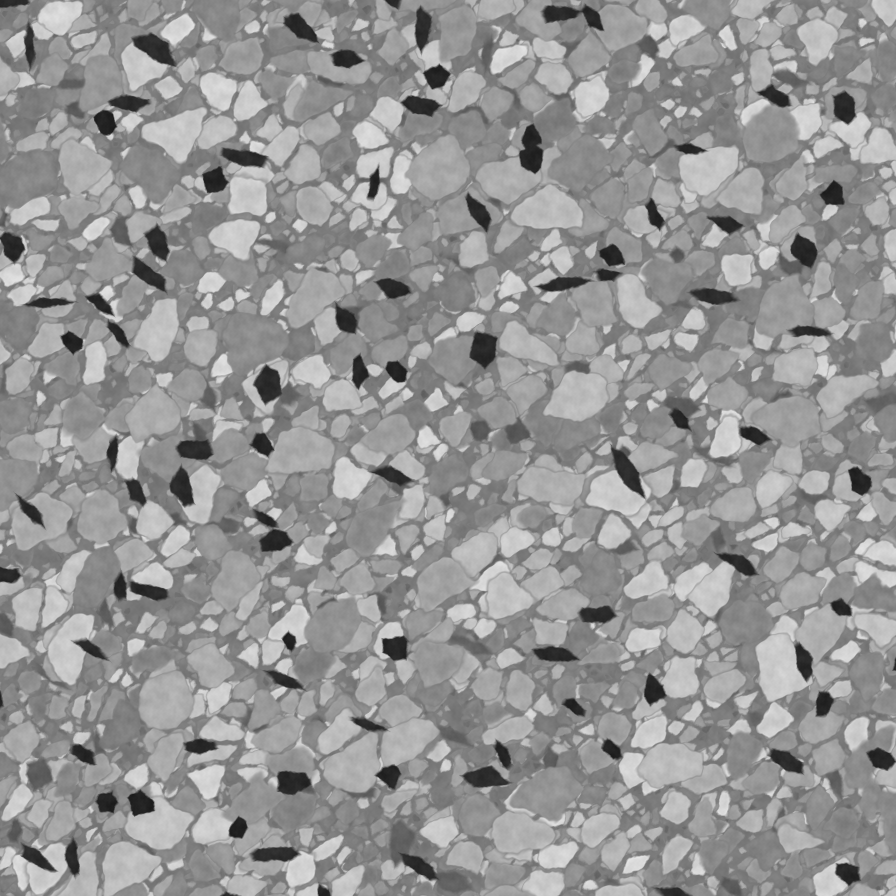
This texture is drawn by a Shadertoy shader. Its source:

```glsl
// Polished grey sandstone: packed pale grains in a fine matrix, flecked with black minerals.

const float EDGE = 0.0014;        // edge softness in canvas units
const float BEDDING = -0.7;       // main direction of the long grains
const float MATRIX_TONE = 0.475;

vec3 hash3(vec2 p) {
    vec3 q = fract(p.xyx * vec3(0.1031, 0.1030, 0.0973));
    q += dot(q, q.yxz + 33.33);
    return fract((q.xxy + q.yzz) * q.zyx);
}

mat2 rotation(float angle) {
    float c = cos(angle), s = sin(angle);
    return mat2(c, -s, s, c);
}

// Layered sines, roughly -1 to 1
float mottle(vec2 p) {
    float sum = 0.0, amplitude = 0.5;
    for (int i = 0; i < 5; i++) {
        p = mat2(0.8, 0.6, -0.6, 0.8) * p * 1.7 + 1.3;
        sum += amplitude * sin(p.x + 1.5 * sin(p.y));
        amplitude *= 0.65;
    }
    return sum;
}

vec2 seedPoint(vec2 cell) {
    return cell + 0.08 + 0.84 * hash3(cell).xy;
}

// Cellular noise: x = rounded distance to the cell border, yz = cell id
vec3 cellBorder(vec2 p) {
    vec2 home = floor(p), nearest = home, toNearest = vec2(9.0);
    for (int y = -1; y <= 1; y++)
    for (int x = -1; x <= 1; x++) {
        vec2 cell = home + vec2(x, y);
        vec2 offset = seedPoint(cell) - p;
        if (dot(offset, offset) < dot(toNearest, toNearest)) {
            toNearest = offset;
            nearest = cell;
        }
    }
    float sum = 0.0;
    for (int y = -2; y <= 2; y++)
    for (int x = -2; x <= 2; x++) {
        if (x == 0 && y == 0) continue;
        vec2 offset = seedPoint(nearest + vec2(x, y)) - p;
        float border = dot(0.5 * (offset + toNearest), normalize(offset - toNearest));
        sum += exp(-20.0 * border);
    }
    return vec3(-log(sum) / 20.0, nearest);
}

// Lays one size class of pale grains over the tone below
float addGrains(float below, vec2 uv, float count, float stretch, float share, vec2 tones) {
    vec2 p = rotation(-BEDDING) * uv * count * vec2(1.0 / stretch, stretch) + count * 3.7;
    p += 0.07 * vec2(mottle(p * 2.0), mottle(p * 2.0 + 40.0));
    vec3 cell = cellBorder(p);
    vec3 look = hash3(cell.yz + 71.0);
    if (look.x > share) return below;

    float soft = EDGE * count;
    float gap = soft + 0.01 + 0.07 * look.z;
    float halo = smoothstep(0.0, gap, cell.x);
    float body = smoothstep(gap - soft, gap + soft, cell.x);

    float tone = mix(tones.x, tones.y, pow(look.y, 1.2));
    tone += 0.035 * mottle(uv * 95.0 + look.xy * 50.0);
    tone += 0.10 * (look.z - 0.4) * exp(-14.0 * max(cell.x - gap, 0.0));
    below = mix(below, MATRIX_TONE, 0.55 * halo);
    return mix(below, tone, body);
}

// Distance to an angular chip with six uneven sides
float chipDistance(vec2 p, vec2 halfSize, vec2 id) {
    p *= vec2(halfSize.y / halfSize.x, 1.0);
    float d = -1.0;
    for (int i = 0; i < 6; i++) {
        vec3 side = hash3(id + float(i) * 13.0);
        float angle = (float(i) + 0.7 * side.x) * 1.0472;
        d = max(d, dot(p, vec2(cos(angle), sin(angle))) - halfSize.y * (0.75 + 0.5 * side.y));
    }
    return d;
}

// Scatters long chips of one dark mineral
float addChips(float below, vec2 uv, float count, float share, float tone, float soft) {
    vec2 p = uv * count + count * 5.3;
    vec2 home = floor(p);
    for (int y = -1; y <= 1; y++)
    for (int x = -1; x <= 1; x++) {
        vec2 cell = home + vec2(x, y);
        vec3 place = hash3(cell);
        vec3 look = hash3(cell + 29.0);
        if (place.z > share) continue;
        vec2 offset = (p - cell - place.xy) / count;
        offset += 0.0014 * vec2(mottle(uv * 90.0), mottle(uv * 90.0 + 20.0));
        offset = rotation(BEDDING + 1.9 * (look.x - 0.55)) * offset * vec2(1.0);
        vec2 halfSize = vec2(mix(0.010, 0.023, look.y), mix(0.005, 0.013, look.z));
        float d = chipDistance(offset, halfSize, cell);
        float shade = tone + 0.05 * (look.y - 0.5) + 0.025 * mottle(uv * 120.0);
        below = mix(below, shade, 1.0 - smoothstep(-soft, soft, d));
    }
    return below;
}

void mainImage(out vec4 fragColor, in vec2 fragCoord) {
    vec2 uv = fragCoord / iResolution.y;

    // Matrix with fine debris
    float tone = MATRIX_TONE + 0.035 * mottle(uv * 70.0);
    tone = addGrains(tone, uv, 105.0, 1.0, 0.6, vec2(0.40, 0.66));

    // Pale grains from small to large, with dusky chips between
    tone = addGrains(tone, uv, 60.0, 1.15, 0.60, vec2(0.48, 0.84));
    tone = addGrains(tone, uv, 38.0, 1.15, 0.62, vec2(0.48, 0.85));
    tone = addChips(tone, uv, 13.0, 0.45, 0.36, 0.0022);
    tone = addGrains(tone, uv, 26.0, 1.10, 0.50, vec2(0.49, 0.84));
    tone = addGrains(tone, uv, 18.0, 1.08, 0.22, vec2(0.52, 0.80));

    // Black minerals
    tone = addChips(tone, uv, 14.0, 0.40, 0.15, EDGE);

    fragColor = vec4(vec3(clamp(tone, 0.0, 1.0)), 1.0);
}
```
